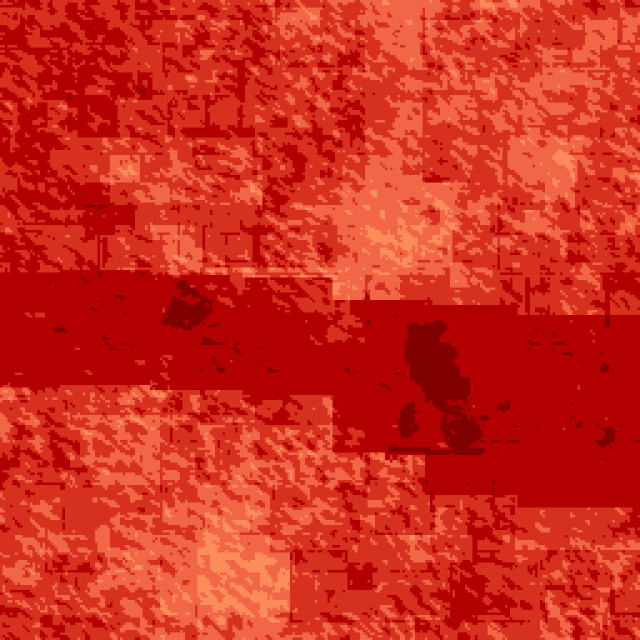
A WebGL 2 fragment shader for this texture:

```glsl
#version 300 es
precision highp float;
// Posterized red heat map: blocky districts, speckled grain and a dark stepped band.
uniform vec2 u_resolution;
out vec4 fragColor;

float hash(vec2 p) {
    vec3 q = fract(p.xyx * 0.1031);
    q += dot(q, q.yzx + 33.33);
    return fract((q.x + q.y) * q.z);
}

float gradientDot(vec2 corner, vec2 offset) {
    float angle = 6.2832 * hash(corner);
    return dot(vec2(cos(angle), sin(angle)), offset);
}

float gradientNoise(vec2 p) {
    vec2 i = floor(p), f = fract(p);
    vec2 u = f * f * f * (f * (f * 6.0 - 15.0) + 10.0);
    vec2 e = vec2(1.0, 0.0);
    return mix(mix(gradientDot(i, f), gradientDot(i + e, f - e), u.x),
               mix(gradientDot(i + e.yx, f - e.yx), gradientDot(i + 1.0, f - 1.0), u.x), u.y);
}

float segment(vec2 p, vec2 a, vec2 b) {
    vec2 d = b - a;
    return length(p - a - d * clamp(dot(p - a, d) / dot(d, d), 0.0, 1.0));
}

float glow(vec2 p, vec2 center, float tightness) {
    vec2 d = p - center;
    return exp(-dot(d, d) * tightness);
}

// Overlapping rectangles of several sizes, some with thin dark borders
float districts(vec2 p) {
    float sum = 0.0, density = 5.0;
    for (int i = 0; i < 4; i++) {
        float seed = float(i) * 37.0 + 11.0;
        vec2 q = p * density * vec2(1.0, 1.15) + seed * 0.37;
        q.x += hash(vec2(floor(q.y), seed));
        vec2 cell = floor(q) + seed, f = fract(q);
        sum += (hash(cell) - 0.5) * 1.05 * step(0.55, hash(cell + 71.0));
        float border = step(min(f.x, f.y), 0.006 * density);
        if (i > 0) sum -= 0.55 * border * step(0.75, hash(cell + 131.0));
        density *= 1.6;
    }
    return sum;
}

// Wide dark zone whose outline steps down to the right
float darkBand(vec2 p) {
    float column = floor(p.x * 7.0 + 0.35) / 7.0;
    float drop = smoothstep(0.4, 0.75, column);
    float wobble = 0.03 * (hash(vec2(column * 7.0, 5.0)) - 0.5);
    float center = 0.49 - 0.13 * drop + wobble;
    return step(abs(p.y - center), 0.09 + 0.06 * drop);
}

// Darkest cores with ragged outlines
float darkCores(vec2 p) {
    float ragged = gradientNoise(p * 24.0) + 0.5 * gradientNoise(p * 60.0);
    float d = segment(p, vec2(0.67, 0.46), vec2(0.715, 0.335)) - 0.033;
    d = min(d, length(p - vec2(0.287, 0.517)) - 0.032);
    d = min(d, segment(p, vec2(0.62, 0.3), vec2(0.645, 0.37)) - 0.011);
    d += 0.026 * ragged;
    d = min(d, segment(p, vec2(0.61, 0.295), vec2(0.755, 0.295)) - 0.004);
    return step(d, 0.0);
}

float intensity(vec2 p) {
    float band = darkBand(p);
    float strip = step(abs(p.x - 0.615), 0.046) * step(0.69, p.y);

    // Broad light and dark areas
    float v = mix(0.3, -1.1, band) + 0.5 * strip;
    float broad = 0.45 * glow(p, vec2(0.33, 0.13), 25.0)
                + 0.45 * glow(p, vec2(0.68, 0.72), 18.0)
                - 0.7 * glow(p, vec2(0.19, 0.9), 30.0)
                - 0.35 * glow(p, vec2(0.68, 0.1), 25.0);
    broad += gradientNoise(p * 4.0 + 7.3) + 0.6 * gradientNoise(p * 9.0 + 2.1);
    v += broad * mix(1.0, 0.5, band);
    v += districts(p) * mix(1.0, 0.75, band) * (1.0 - 0.6 * strip);

    // Slanted grain, stronger in some blocks than in others
    vec2 q = vec2(p.x + 0.35 * p.y, p.y + 0.25 * p.x);
    float grain = gradientNoise(q * vec2(38.0, 52.0))
                + 0.75 * gradientNoise(q * vec2(84.0, 108.0) + 31.7);
    float roughness = mix(0.8, 2.2, hash(floor(p * vec2(9.0, 11.0) + 0.4) + 19.0));
    v += grain * roughness * mix(1.0, 0.55, band) * (1.0 - 0.4 * strip);
    return v - 1.5 * darkCores(p);
}

vec3 palette(float v) {
    if (v < -2.05) return vec3(0.50, 0.0, 0.0);
    if (v < -0.41) return vec3(0.70, 0.0, 0.0);
    if (v < 0.67) return vec3(0.84, 0.19, 0.12);
    if (v < 1.65) return vec3(0.94, 0.40, 0.28);
    return vec3(0.99, 0.55, 0.35);
}

void main() {
    // Average four samples per pixel to smooth the raster edges
    vec3 color = vec3(0.0);
    for (int i = 0; i < 4; i++) {
        vec2 offset = vec2(i % 2, i / 2) * 0.5 - 0.25;
        vec2 p = (gl_FragCoord.xy + offset) / u_resolution;
        color += palette(intensity((floor(p * 256.0) + 0.5) / 256.0));
    }
    fragColor = vec4(color / 4.0, 1.0);
}
```
